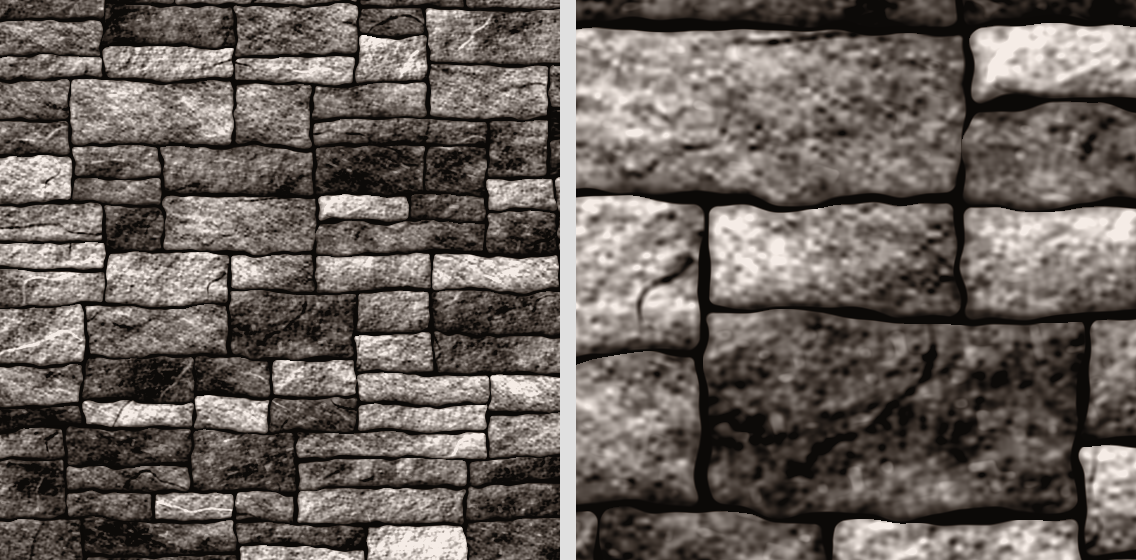
Left, the full canvas; right, a detail of the centre.
This texture is drawn by a Shadertoy shader. Its source:

```glsl
// A dry-stacked ledgestone wall in warm grey: a pinwheel tiling of unequal
// rectangles, some split again, is warped into rough stones with dark joints.
// Each stone gets its own tone, grain and relief, lit from above.

#define CELL vec2(0.235, 0.101)  // mean stone block, in canvas heights
#define CUT_MARGIN 0.18          // how unequal the blocks may be
#define JOINT 0.0022             // inset of a stone from its block
#define CORNER 0.006             // corner rounding
#define WOBBLE 0.013             // waviness of the courses
#define DARK_TONE 0.15
#define LIGHT_TONE 0.77
#define RELIEF 2.5
#define GRAIN 1.1
#define SPECKLE 0.24             // finest pitting
#define SEED 7.0

float hash(vec2 p) {
    return fract(sin(dot(p, vec2(127.1, 311.7))) * 43758.5453);
}

float noise(vec2 p) {
    vec2 i = floor(p), f = fract(p);
    f = f * f * (3.0 - 2.0 * f);
    return mix(mix(hash(i), hash(i + vec2(1, 0)), f.x),
               mix(hash(i + vec2(0, 1)), hash(i + vec2(1, 1)), f.x), f.y);
}

// Slowly decaying octaves, each turned a little, give a gritty surface
float grit(vec2 p) {
    float sum = 0.0, total = 0.0, amp = 1.0;
    p *= 14.0;
    for (int i = 0; i < 5; i++) {
        sum += amp * noise(p);
        total += amp;
        amp *= 0.77;
        p = mat2(1.98, 0.6, -0.6, 1.98) * p + 17.3;
    }
    return sum / total;
}

// Stone height: grit plus broken ledges
float surface(vec2 p) {
    float ledge = noise(p * 9.0) + 0.25 * noise(p * 38.0);
    return grit(p) + 0.2 * smoothstep(0.60, 0.65, ledge);
}

vec2 cutPoint(vec2 cell) {
    return cell + mix(CUT_MARGIN, 1.0 - CUT_MARGIN, hash(cell + SEED));
}

// Pinwheel tiling: one block per lattice corner; odd cells carry upright
// cuts and even cells level cuts. Returns low and high corners.
vec4 blockAt(vec2 g, out vec2 id) {
    vec4 found = vec4(floor(g), floor(g) + 1.0);
    id = floor(g);
    for (int k = 0; k < 4; k++) {
        vec2 corner = floor(g) + vec2(k % 2, k / 2);
        vec2 ne = cutPoint(corner), sw = cutPoint(corner - 1.0);
        vec2 se = cutPoint(corner - vec2(0, 1)), nw = cutPoint(corner - vec2(1, 0));
        bool odd = mod(corner.x + corner.y, 2.0) > 0.5;
        vec4 box = odd ? vec4(sw.x, se.y, ne.x, nw.y) : vec4(nw.x, sw.y, se.x, ne.y);
        if (all(greaterThanEqual(g, box.xy)) && all(lessThan(g, box.zw))) {
            found = box;
            id = corner;
        }
    }
    return found;
}

// Splits tall or long blocks into two unequal stones
vec4 stoneAt(vec2 p, out vec2 id) {
    vec4 box = blockAt(p / CELL, id) * vec4(CELL, CELL);
    vec2 size = box.zw - box.xy;
    vec2 cut = box.xy + size * mix(0.33, 0.67, hash(id + 3.7));
    if (size.y > mix(0.085, 0.135, hash(id + 5.1))) {
        if (p.y > cut.y) { box.y = cut.y; id += 0.31; }
        else box.w = cut.y;
    }
    if (size.x > mix(0.26, 0.46, hash(id + 9.3))) {
        if (p.x > cut.x) { box.x = cut.x; id += 0.47; }
        else box.z = cut.x;
    }
    return box;
}

float roundedBox(vec2 p, vec2 halfSize, float r) {
    vec2 q = abs(p) - halfSize + r;
    return length(max(q, 0.0)) + min(max(q.x, q.y), 0.0) - r;
}

void mainImage(out vec4 fragColor, in vec2 fragCoord) {
    vec2 uv = fragCoord / iResolution.y;

    // Wavy courses
    vec2 p = uv + WOBBLE * (vec2(noise(uv * 13.0), noise(uv * 13.0 + 40.0)) - 0.5);
    p += 0.004 * (vec2(noise(uv * 55.0), noise(uv * 55.0 + 80.0)) - 0.5);

    // Stone outline, slightly tilted and chipped
    vec2 id;
    vec4 box = stoneAt(p, id);
    vec2 local = p - 0.5 * (box.xy + box.zw);
    vec2 halfSize = 0.5 * (box.zw - box.xy);
    float tilt = (hash(id + 1.3) - 0.5) * 0.035;
    local += tilt * vec2(-local.y, local.x);
    local.y -= 0.0012;
    vec2 q = uv * vec2(0.75, 1.0) + 23.0 * hash(id + 2.9);
    q += (hash(id + 6.6) - 0.5) * 0.8 * vec2(-uv.y, uv.x);
    float d = roundedBox(local, halfSize - JOINT, CORNER);
    d += 0.006 * (noise(q * 55.0) - 0.5);

    // Stone tone, stains, pale specks and fine pitting
    float tone = mix(DARK_TONE, LIGHT_TONE, hash(id + 4.4));
    float value = tone + GRAIN * (grit(q + 5.0) - 0.5);
    value += 0.22 * (noise(q * 11.0 + 9.0) - 0.5);
    value += 0.25 * smoothstep(0.68, 0.9, noise(q * 130.0)) * (1.0 - tone);
    value += SPECKLE * (noise(uv * 235.0) - 0.5) * (0.5 + tone);

    // Light from above over the relief
    float slope = surface(q) - surface(q + vec2(-0.0015, 0.0035));
    value += RELIEF * slope * (0.4 + tone);

    // Bright upper arris, shaded underside and narrow rounded sides
    float upper = exp(-max(halfSize.y - JOINT - local.y, 0.0) / 0.005);
    float lower = exp(-max(halfSize.y - JOINT + local.y, 0.0) / 0.008);
    value += 0.35 * upper * noise(q * 30.0 + 3.0);
    value *= 1.0 - 0.6 * lower;
    value *= mix(0.65, 1.0, smoothstep(0.0, 0.006, -d));

    // Dark joints and warm grey tint
    float stone = smoothstep(-0.0006, 0.0006 + 0.6 / iResolution.y, -d);
    value = mix(0.035, clamp(value, 0.04, 0.93), stone);
    vec3 warmth = vec3(0.032, -0.005, -0.03) * smoothstep(-0.05, 0.22, value);
    fragColor = vec4(clamp(value + warmth, 0.0, 1.0), 1.0);
}
```
